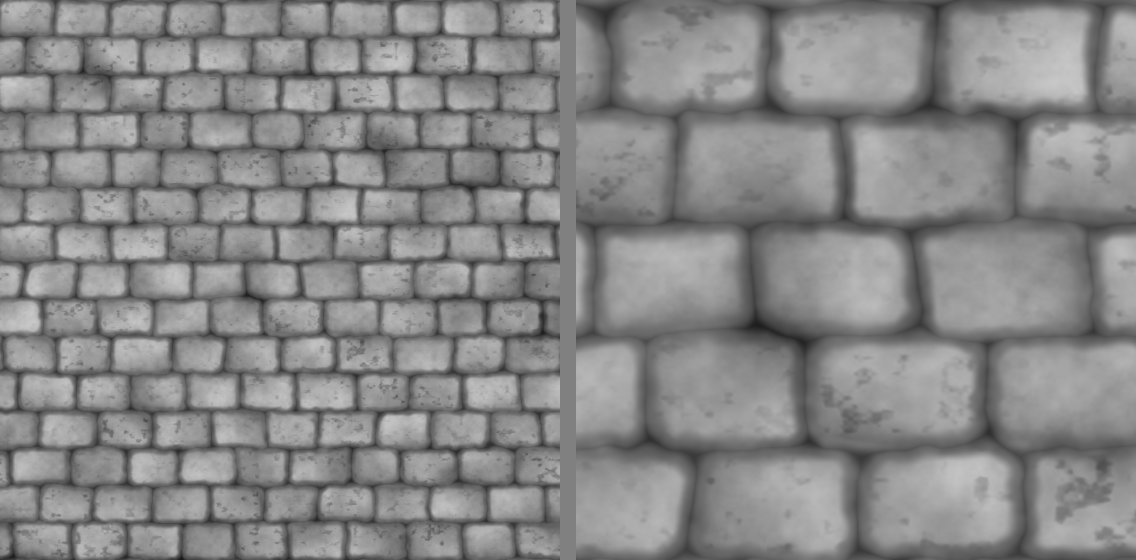
Left, the full canvas; right, a detail of the centre.
Give the GLSL for this texture, as a three.js fragment shader.

```glsl
varying vec2 vUv;

#define COLS 10.0
#define ROWS 15.0
#define JOINT_HALF 0.0050
#define JOINT_JITTER 0.15
#define EDGE_WARP 0.0060
#define STONE_TONE 0.640
#define TONE_SPREAD 0.08
#define PIT_DEPTH 0.19
#define JOINT_TONE 0.41
#define GAP_TONE 0.22

float hash(vec2 p) {
  return fract(sin(dot(p, vec2(127.1, 311.7))) * 43758.5453);
}

float noise(vec2 p) {
  vec2 i = floor(p);
  vec2 f = fract(p);
  f = f * f * (3.0 - 2.0 * f);
  float low = mix(hash(i), hash(i + vec2(1.0, 0.0)), f.x);
  float high = mix(hash(i + vec2(0.0, 1.0)), hash(i + vec2(1.0, 1.0)), f.x);
  return mix(low, high, f.y);
}

float fbm(vec2 p) {
  float sum = 0.0;
  float gain = 0.57;
  for (int i = 0; i < 3; i++) {
    sum += gain * noise(p);
    p = p * 2.03 + 17.3;
    gain *= 0.5;
  }
  return sum;
}

// Half-bond offset of a course, drifting through the middle courses
float courseShift(float row) {
  float fromTop = ROWS - 1.0 - mod(row, ROWS);
  return 0.5 * mod(fromTop, 2.0) - 0.75 * smoothstep(6.0, 11.5, fromTop);
}

// Position of the joint left of a stone, in stone widths
float jointX(vec2 id) {
  float jitter = hash(mod(id, vec2(COLS, ROWS)) + 3.7) - 0.5;
  return id.x + courseShift(id.y) - 0.04 + JOINT_JITTER * jitter;
}

float roundedBox(vec2 p, vec2 halfSize, float radius) {
  vec2 q = abs(p) - halfSize + radius;
  return length(max(q, 0.0)) + min(max(q.x, q.y), 0.0) - radius;
}

void main() {
  // Uneven hand-cut outlines
  vec2 wave = vec2(noise(vUv * 21.0), noise(vUv * 21.0 + 41.0)) - 0.5;
  vec2 chip = vec2(noise(vUv * 85.0 + 9.0), noise(vUv * 85.0 + 63.0)) - 0.5;
  vec2 uv = vUv + EDGE_WARP * (wave + 0.6 * chip);

  // Nearest stone among the neighbouring courses
  float row = floor(uv.y * ROWS);
  float dist = 1.0;
  vec2 stoneId = vec2(0.0);
  vec2 local = vec2(0.0);
  for (float dy = -1.0; dy <= 1.0; dy++) {
    float course = row + dy;
    float column = floor(uv.x * COLS - courseShift(course));
    for (float dx = -1.0; dx <= 1.0; dx++) {
      vec2 id = vec2(column + dx, course);
      vec2 key = mod(id, vec2(COLS, ROWS));
      float left = jointX(id) / COLS;
      float right = jointX(id + vec2(1.0, 0.0)) / COLS;
      vec2 center = vec2(0.5 * (left + right), (course + 0.5) / ROWS);
      center.y += 0.0025 * (hash(key + 21.0) - 0.5);
      vec2 halfSize = 0.5 * vec2(right - left, 1.0 / ROWS) - JOINT_HALF;
      halfSize -= 0.0020 * vec2(hash(key + 31.0), 0.3 * hash(key + 37.0));
      vec2 p = uv - center;
      p.y += p.x * 0.07 * (hash(key + 43.0) - 0.5);
      p.x += p.y * 0.12 * (hash(key + 47.0) - 0.5);
      float d = roundedBox(p, halfSize, mix(0.007, 0.016, hash(key + 53.0)));
      if (d < dist) {
        dist = d;
        stoneId = key;
        local = p / halfSize;
      }
    }
  }

  // Stone face: own tone, tilted light, blotches and grain
  float angle = 6.2832 * hash(stoneId + 61.0);
  float tone = STONE_TONE + TONE_SPREAD * (hash(stoneId + 67.0) - 0.5);
  tone += 0.065 * dot(local, vec2(cos(angle), sin(angle)));
  tone += 0.25 * (fbm(vUv * 20.0 + 5.0) - 0.5);
  tone += 0.08 * (fbm(vUv * 120.0) - 0.5);
  tone -= 0.055 * smoothstep(-0.014, 0.0, dist);

  // Soft pits, stronger on some stones
  float pitted = mix(0.15, 1.0, hash(stoneId + 71.0));
  float pits = smoothstep(0.56, 0.86, fbm(vUv * vec2(85.0, 100.0) + 13.0));
  tone -= PIT_DEPTH * pitted * pits;

  // Mortar, darker where the gap opens
  float mortar = mix(JOINT_TONE, GAP_TONE, smoothstep(0.002, 0.011, dist));
  mortar += 0.18 * (fbm(vUv * 55.0 + 29.0) - 0.5);

  // Soft worn edge and broad stains
  float face = 1.0 - smoothstep(-0.0050, 0.0035, dist);
  float shade = mix(mortar, tone, face);
  float stain = smoothstep(0.56, 0.84, fbm(vUv * 7.0 + 2.0));
  shade -= 0.12 * stain;
  shade -= 0.03 * (1.0 - smoothstep(0.0, 0.45, vUv.y));

  gl_FragColor = vec4(vec3(clamp(shade, 0.0, 1.0)), 1.0);
}
```
